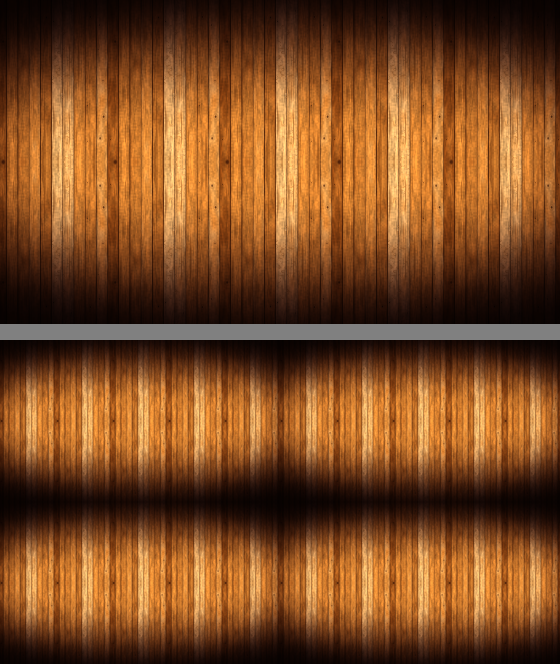
Top: one tile. Bottom: repeated 2 by 2.
A Shadertoy shader for this texture:

```glsl
// Vertical wooden planks: a set of ten boards repeats five times across, and is
// mirrored about the middle height. Wrapped value noise makes the grain, hashed
// cells place the knots, and an oval falloff darkens the top and bottom.

const float SETS = 5.0;          // repeats across
const float BOARDS = 10.0;       // boards in one repeat
const float HALF_HEIGHT = 14.45; // half the canvas height, in board widths
const float SHIFT = 19.6;        // where the darkest board starts

const vec3 UMBER = vec3(0.56, 0.27, 0.07);
const vec3 AMBER = vec3(0.84, 0.50, 0.19);
const vec3 CREAM = vec3(0.95, 0.71, 0.43);
const vec3 SOOT = vec3(0.20, 0.07, 0.02);

float hash(vec2 p) {
    return fract(sin(dot(p, vec2(127.1, 311.7))) * 43758.5);
}

// Value noise that wraps in x after the given number of cells
float noise(vec2 p, float wrap) {
    vec2 i = floor(p), f = fract(p);
    f = f * f * (3.0 - 2.0 * f);
    float x0 = mod(i.x, wrap), x1 = mod(i.x + 1.0, wrap);
    float low = mix(hash(vec2(x0, i.y)), hash(vec2(x1, i.y)), f.x);
    float high = mix(hash(vec2(x0, i.y + 1.0)), hash(vec2(x1, i.y + 1.0)), f.x);
    return mix(low, high, f.y);
}

// Noise over the board set, with cells per board width in x and y
float boardNoise(vec2 p, vec2 cells) {
    return noise(p * cells, BOARDS * cells.x);
}

// Soft line of the given half width
float line(float d, float halfWidth, float blur) {
    return 1.0 - smoothstep(halfWidth - blur, halfWidth + blur, abs(d));
}

// Darkness of a knot: a small core inside fading rings
float knot(vec2 offset, float radius) {
    float d = length(offset * vec2(1.0, 0.8)) / radius;
    float core = 1.0 - smoothstep(0.2, 0.9, d);
    float rings = (0.5 + 0.5 * cos(d * 5.0)) * exp(-d * 0.9);
    return clamp(0.8 * core + 0.4 * rings, 0.0, 1.0);
}

// Small knots, at most one in each cell along a board
float scatteredKnots(vec2 p, float board, float density) {
    float spacing = 2.9, cell = floor(p.y / spacing), dark = 0.0;
    for (float k = -1.0; k <= 1.0; k++) {
        vec2 id = vec2(board + 3.0, cell + k + 20.0);
        vec2 centre = vec2(mix(0.15, 0.85, hash(id)),
                           (cell + k + mix(0.2, 0.8, hash(id + 5.0))) * spacing);
        float present = step(hash(id + 11.0), density);
        float radius = mix(0.09, 0.17, hash(id + 17.0));
        float depth = mix(0.4, 1.0, hash(id + 23.0));
        dark = max(dark, present * depth * knot(p - centre, radius));
    }
    return dark;
}

// Board colour from dark through amber to cream
vec3 woodColor(float tone) {
    return mix(mix(UMBER, AMBER, smoothstep(0.0, 0.5, tone)),
               CREAM, smoothstep(0.5, 1.0, tone));
}

// Brightness of the grain: long fibres, wavy growth lines and fine speckle
float grain(vec2 p) {
    float fibre = boardNoise(p, vec2(5.0, 0.4)) - 0.5;
    float fine = boardNoise(p, vec2(10.0, 2.5)) - 0.5;
    float speckle = boardNoise(p, vec2(7.0, 7.0)) - 0.5;
    float growth = sin(26.0 * boardNoise(p, vec2(2.0, 0.25)));
    return 1.0 + 0.20 * fibre + 0.20 * fine + 0.16 * speckle + 0.05 * growth;
}

// Dark joint between boards, some with a fine second line
float joints(float u, float y, float blur) {
    float id = mod(floor(u + 0.5), BOARDS);
    float d = u - floor(u + 0.5);
    float strength = mix(0.55, 0.95, hash(vec2(id, 4.0)));
    float wear = 0.7 + 0.3 * noise(vec2(id, y * 1.5), BOARDS);
    float second = step(0.6, hash(vec2(id, 9.0))) * line(d - 0.17, 0.02, blur);
    float shade = 0.24 * exp(-abs(d) * 8.0);
    return max(max(line(d, 0.045, blur), 0.4 * second) * strength * wear, shade);
}

// Oval light, brightest in the middle
float ovalLight(vec2 c) {
    return mix(0.09, 1.09, 1.0 - smoothstep(0.18, 1.08, length(c * vec2(0.36, 1.0))))
         * (1.0 - 0.6 * smoothstep(0.8, 1.35, length(c)));
}

void mainImage(out vec4 fragColor, in vec2 fragCoord) {
    vec2 uv = fragCoord / iResolution.xy;
    vec2 c = abs(uv * 2.0 - 1.0);
    float u = mod(uv.x * SETS * BOARDS - SHIFT, BOARDS);
    float blur = 0.6 * SETS * BOARDS / iResolution.x;
    float board = floor(u);
    vec2 p = vec2(u, c.y * HALF_HEIGHT);
    vec2 local = vec2(fract(u), p.y);
    vec2 own = p + vec2(0.0, board * 7.3 + 40.0);

    // Tone of each board, varied by stains, grain and dark streaks
    float tones[10] = float[10](0.12, 0.44, 0.34, 0.60, 0.32, 0.92, 0.82, 0.54, 0.44, 0.66);
    float tone = tones[int(board)];
    float stain = boardNoise(own, vec2(2.0, 0.9));
    float streak = smoothstep(0.70, 0.95, boardNoise(own, vec2(5.0, 0.3)));
    vec3 col = woodColor(tone + 0.26 * (stain - 0.5)) * grain(own);
    col = mix(col, UMBER * 0.8, 0.45 * streak);

    // Short broken scratches on the pale boards
    float scratch = line(boardNoise(own, vec2(3.0, 4.0)) - 0.5, 0.05, 0.05);
    float patches = smoothstep(0.45, 0.8, boardNoise(own, vec2(2.0, 1.5)));
    col = mix(col, AMBER * 0.8, 0.4 * scratch * patches * smoothstep(0.65, 0.8, tone));

    // Knots: a large one on the dark board, small ones elsewhere
    float density = board < 1.0 || board > 7.0 ? 0.45 : 0.10;
    float dark = scatteredKnots(local, board, density);
    if (board < 1.0) dark = max(dark, knot(local - vec2(0.70, 0.0), 0.30));
    col = mix(col, SOOT, 0.8 * dark);

    // Joints, then light that reddens as it fades
    col = mix(col, SOOT, joints(u, p.y, blur));
    col *= pow(vec3(ovalLight(c)), vec3(0.94, 1.16, 1.12));
    fragColor = vec4(clamp(col, 0.0, 1.0), 1.0);
}
```
